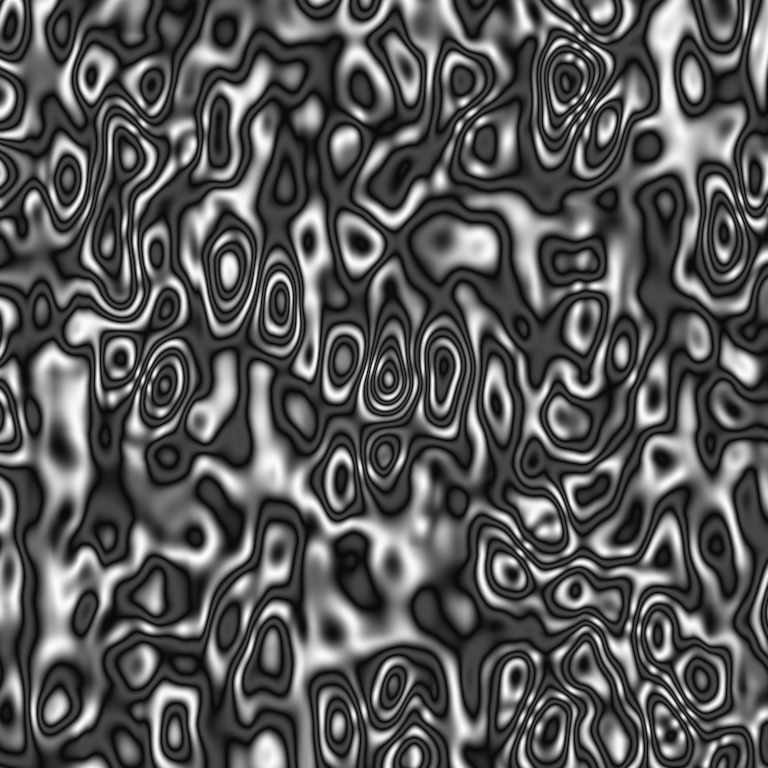
A WebGL 2 fragment shader for this texture:

```glsl
#version 300 es
precision highp float;
// Dense grey contour bands of a tall, stretched gradient noise.
// Two fields share their steep lattice points: one draws the bands,
// the other varies their crests, so steep spots break into a hatch.

uniform vec2 u_resolution;
out vec4 fragColor;

float hash(vec2 p) {
    return fract(sin(dot(p, vec2(127.1, 311.7))) * 43758.5453);
}

// Heights of both fields' slopes at one lattice corner; few corners are steep.
vec2 cornerHeights(vec2 cell, vec2 offset) {
    float steepness = mix(7.0, 52.0, pow(hash(cell + 37.2), 4.0));
    float bandAngle = 6.2832 * hash(cell);
    float crestAngle = 6.2832 * hash(cell + 71.9);
    return steepness * vec2(
        dot(offset, vec2(cos(bandAngle), sin(bandAngle))),
        dot(offset, vec2(cos(crestAngle), sin(crestAngle))));
}

vec2 gradientNoise(vec2 p) {
    vec2 cell = floor(p);
    vec2 f = fract(p);
    vec2 blend = f * f * (3.0 - 2.0 * f);
    vec2 e = vec2(1.0, 0.0);
    vec2 low = mix(cornerHeights(cell, f),
                   cornerHeights(cell + e.xy, f - e.xy), blend.x);
    vec2 high = mix(cornerHeights(cell + e.yx, f - e.yx),
                    cornerHeights(cell + e.xx, f - e.xx), blend.x);
    return mix(low, high, blend.y);
}

void main() {
    vec2 uv = gl_FragCoord.xy / u_resolution.y;

    // Cells taller than wide, with a weaker finer layer for wobble
    vec2 p = uv * vec2(14.0, 9.0) + 3.4;
    vec2 phase = gradientNoise(p) + 0.2 * gradientNoise(p * 2.0 + 19.3);

    // Bands swing from a negative trough to a crest of varying height
    float crest = mix(0.38, 0.98, 0.5 + 0.5 * sin(0.65 * phase.y + 0.4));
    float band = mix(-0.27, crest, 0.5 + 0.5 * sin(phase.x));

    // Folding at zero leaves thin dark lines; the root rounds the fold
    float tone = sqrt(band * band + 0.0016);
    fragColor = vec4(vec3(tone), 1.0);
}
```
